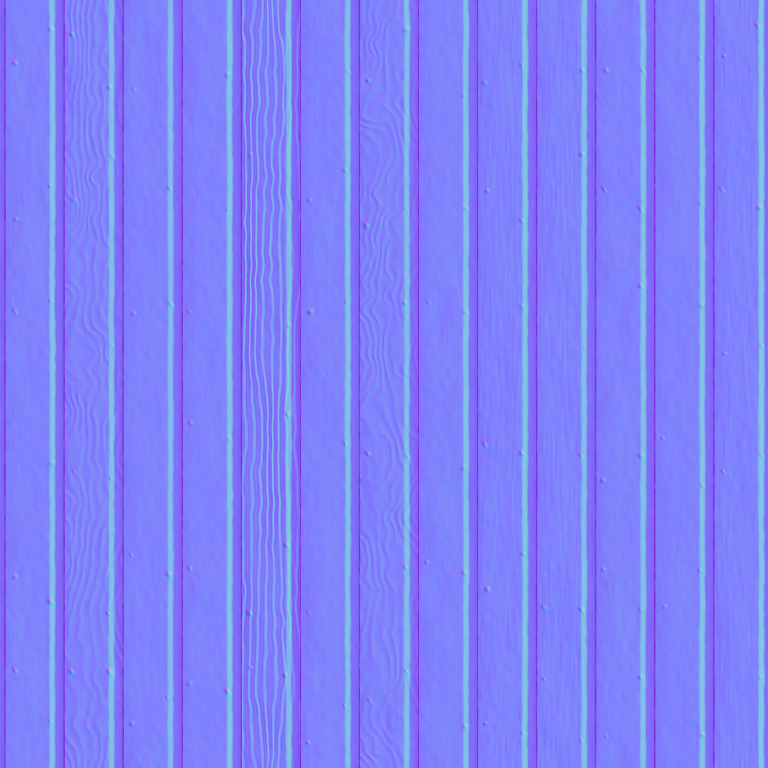
Give the GLSL for this texture map, as a WebGL 1 fragment shader.

```glsl
precision highp float;
// Tiling normal map of vertical bevelled wooden planks with grain and nail dents.
uniform vec2 u_resolution;

const float PLANKS = 13.0;        // planks across the tile
const float SEAM_OFFSET = 0.085;  // first seam, in plank widths
const float SEAM_HALF = 0.010;    // half width of the dark seam
const float SEAM_SLOPE = -0.95;
const float BEVEL_CENTRE = 0.802;
const float BEVEL_HALF = 0.043;
const float BEVEL_SOFT = 0.026;
const float BEVEL_SLOPE = 0.63;
const float LIP_SLOPE = -0.13;    // strip between bevel and seam
const float DENT_ROWS = 6.0;
const float DENT_RADIUS = 0.036;
const float DENT_DEPTH = 0.95;
const float DULLING = 0.025;      // loss of blue on slopes
const float COARSE_PLANK = 4.0;   // plank with deep straight grain
const vec2 WAVY_PLANKS = vec2(1.0, 6.0);
const vec3 FINE_PLANKS = vec3(8.0, 9.0, 12.0);

float hash(vec2 p) {
  return fract(sin(dot(p, vec2(127.1, 311.7))) * 43758.55);
}

// Value noise that wraps vertically after a whole number of cells.
float noise(vec2 p, float period) {
  vec2 i = floor(p);
  vec2 f = fract(p);
  f = f * f * (3.0 - 2.0 * f);
  float y0 = mod(i.y, period);
  float y1 = mod(i.y + 1.0, period);
  float low = mix(hash(vec2(i.x, y0)), hash(vec2(i.x + 1.0, y0)), f.x);
  float high = mix(hash(vec2(i.x, y1)), hash(vec2(i.x + 1.0, y1)), f.x);
  return mix(low, high, f.y);
}

float same(float a, float b) {
  return 1.0 - step(0.5, abs(a - b));
}

// Wood relief; p is in plank widths, p.x local to the plank.
float woodHeight(vec2 p, float plank) {
  float seed = plank * 37.0;
  float v = p.y / PLANKS;
  float coarse = same(plank, COARSE_PLANK);
  float wavy = same(plank, WAVY_PLANKS.x) + same(plank, WAVY_PLANKS.y);
  float fine = same(plank, FINE_PLANKS.x) + same(plank, FINE_PLANKS.y)
             + same(plank, FINE_PLANKS.z);

  // Broad unevenness, grit and thin fibres
  float h = 0.012 * noise(vec2(p.x * 3.0 + seed, v * 17.0), 17.0);
  h += 0.0045 * noise(vec2(p.x * 9.0 + p.y * 0.0 + seed, v * 76.0), 76.0);
  h += 0.0016 * noise(vec2(p.x * 19.0 + seed, v * 150.0), 150.0);
  h += mix(0.0010, 0.0030, fine) * noise(vec2(p.x * 26.0 + seed, v * 31.0), 31.0);

  // Growth rings, bent by noise into swirls or long lines
  float bend = noise(vec2(p.x * 2.0 + seed, v * 15.0), 15.0);
  float ripple = noise(vec2(p.x * 4.0 + seed, v * 52.0), 52.0);
  float wavyRing = sin(6.2832 * (6.5 * p.x + 4.2 * bend + 1.2 * ripple));
  h += wavy * 0.0030 * mix(0.3, 1.0, ripple) * (wavyRing - 0.35 * wavyRing * wavyRing);

  float drift = noise(vec2(p.x * 3.0 + seed, v * 9.0), 9.0);
  float t = 6.2832 * (7.5 * p.x + 1.2 * drift + 0.4 * ripple);
  h += coarse * 0.0056 * mix(0.6, 1.0, bend) * (sin(t) + 0.35 * sin(2.0 * t));
  return h;
}

vec2 woodSlope(vec2 p, float plank) {
  float e = 0.010;
  float dx = woodHeight(p + vec2(e, 0.0), plank) - woodHeight(p - vec2(e, 0.0), plank);
  float dy = woodHeight(p + vec2(0.0, e), plank) - woodHeight(p - vec2(0.0, e), plank);
  return vec2(dx, dy) / (2.0 * e);
}

// Two columns of uneven nail dents per plank, one possible dent per row.
vec2 dentSlope(vec2 p, float plank) {
  float rowHeight = PLANKS / DENT_ROWS;
  float row = floor(p.y / rowHeight);
  vec2 slope = vec2(0.0);
  for (int c = 0; c < 2; c++) {
    float column = float(c);
    vec2 id = vec2(plank * 2.0 + column, row + 51.0);
    float present = step(hash(id + 7.3), mix(0.6, 0.85, column));
    float x = mix(0.15, 0.775, column) + 0.07 * (hash(id + 3.1) - 0.5);
    float y = (row + 0.2 + 0.6 * hash(id)) * rowHeight;
    vec2 d = (p - vec2(x, y)) / (DENT_RADIUS * mix(0.75, 1.2, hash(id + 5.7)));
    d.y += d.x * (hash(id + 9.9) - 0.2);
    slope += present * DENT_DEPTH * mix(0.6, 1.0, hash(id + 2.4)) * d * exp(-dot(d, d));
  }
  return slope;
}

void main() {
  vec2 uv = gl_FragCoord.xy / u_resolution;
  float x = uv.x * PLANKS - SEAM_OFFSET;
  float plank = mod(floor(x), PLANKS);
  vec2 p = vec2(fract(x), uv.y * PLANKS);
  float pixel = PLANKS / u_resolution.x;

  // Plank profile: nearly flat face, bright bevel with worn edges, lip
  float wobble = 0.010 * (noise(vec2(plank * 11.0, uv.y * 24.0), 24.0) - 0.5)
               + 0.014 * (noise(vec2(plank * 13.0 + p.x * 14.0, uv.y * 90.0), 90.0) - 0.5);
  float fromBevel = p.x - BEVEL_CENTRE - wobble;
  float soft = max(BEVEL_SOFT, 0.6 * pixel);
  float bevel = 1.0 - smoothstep(BEVEL_HALF - soft, BEVEL_HALF + soft, abs(fromBevel));
  float lip = smoothstep(BEVEL_HALF - soft, BEVEL_HALF + soft, fromBevel);
  float face = mix(-0.03, 0.03, smoothstep(0.0, 0.3, p.x));
  float lipSlope = LIP_SLOPE - 0.12 * smoothstep(0.9, 1.0, p.x);
  float bevelSlope = BEVEL_SLOPE * mix(0.85, 1.08, hash(vec2(plank, 91.0)));
  vec2 slope = vec2(mix(mix(face, lipSlope, lip), bevelSlope, bevel), 0.0);

  // Surface detail, calmer on the bevel and lip
  slope += woodSlope(p, plank) * mix(1.0, 0.6, max(bevel, lip));
  slope += dentSlope(p, plank);

  // Ragged seam between planks
  float seamId = mod(floor(x + 0.5), PLANKS);
  float ragged = noise(vec2(seamId * 17.0, uv.y * 120.0), 120.0);
  float seamDist = min(p.x, 1.0 - p.x);
  float seam = 1.0 - smoothstep(SEAM_HALF - 0.5 * pixel, SEAM_HALF + 0.5 * pixel, seamDist);
  slope.x = mix(slope.x, SEAM_SLOPE, seam * mix(0.4, 1.0, ragged));

  // Sideways slope in green, vertical slope in red
  vec3 color = 0.5 + 0.5 * normalize(vec3(slope.y, slope.x, 1.0));
  color.b -= DULLING * (0.3 + min(1.0, length(slope) / 0.3));
  gl_FragColor = vec4(color, 1.0);
}
```
